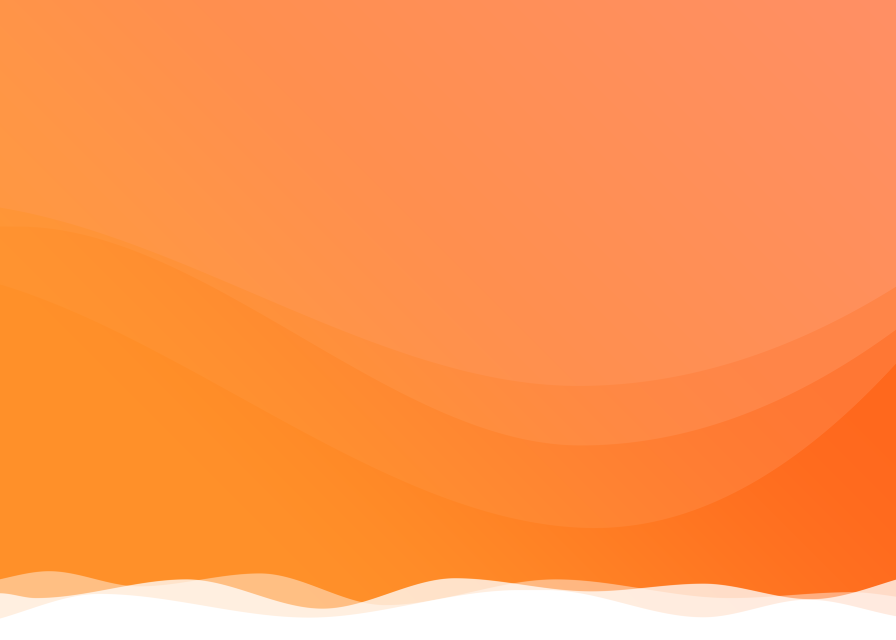
Give the GLSL for this background, as a WebGL 2 fragment shader.

```glsl
#version 300 es
precision highp float;

uniform vec2 u_resolution;
out vec4 outColor;

// Antialiased coverage of everything below a height
float below(float height, float y) {
    float soft = 0.7 / u_resolution.y;
    return smoothstep(-soft, soft, height - y);
}

// Smooth descent to a floor, then a parabolic climb
float valley(float x, float start, float bottom, float level, float drop, float climb) {
    float rise = max(x - bottom, 0.0);
    return level + drop * (1.0 - smoothstep(start, bottom, x)) + climb * rise * rise;
}

// Foam crests: each term eases from one extremum to the next
float backFoam(float x) {
    return 0.087 + 0.0205 * smoothstep(-0.04, 0.055, x)
        - 0.0237 * smoothstep(0.055, 0.155, x)
        + 0.0202 * smoothstep(0.155, 0.29, x)
        - 0.0495 * smoothstep(0.29, 0.43, x)
        + 0.0402 * smoothstep(0.43, 0.62, x)
        - 0.0292 * smoothstep(0.62, 0.815, x)
        + 0.0092 * smoothstep(0.815, 0.95, x)
        - 0.012 * smoothstep(0.95, 1.04, x);
}

float middleFoam(float x) {
    return 0.073 - 0.0075 * smoothstep(0.0, 0.04, x)
        + 0.0292 * smoothstep(0.04, 0.208, x)
        - 0.0457 * smoothstep(0.208, 0.36, x)
        + 0.0475 * smoothstep(0.36, 0.508, x)
        - 0.0205 * smoothstep(0.508, 0.66, x)
        + 0.012 * smoothstep(0.66, 0.785, x)
        - 0.0243 * smoothstep(0.785, 0.905, x)
        + 0.046 * smoothstep(0.905, 1.06, x);
}

float frontFoam(float x) {
    return 0.022 + 0.05 * smoothstep(-0.05, 0.111, x)
        - 0.037 * smoothstep(0.111, 0.345, x)
        + 0.043 * smoothstep(0.345, 0.58, x)
        - 0.0425 * smoothstep(0.61, 0.785, x)
        + 0.0275 * smoothstep(0.785, 0.902, x)
        - 0.03 * smoothstep(0.902, 1.03, x);
}

void main() {
    vec2 uv = gl_FragCoord.xy / u_resolution;
    float diagonal = uv.x * 1.4 + uv.y;

    // Sky: amber to coral along the diagonal
    vec3 color = vec3(1.0,
        mix(0.592, 0.561, smoothstep(0.7, 1.4, diagonal)),
        mix(0.26, 0.395, clamp((diagonal - 0.7) / 1.7, 0.0, 1.0)));

    // Hills: one orange gradient, veiled more thinly on each nearer layer
    float warmth = smoothstep(0.5, 1.75, diagonal);
    vec3 hill = mix(vec3(1.0, 0.565, 0.161), vec3(1.0, 0.408, 0.115), warmth);
    float veil = mix(0.03, 0.1, warmth);
    vec3 nearVeil = mix(hill, vec3(1.0), veil);
    vec3 farVeil = mix(nearVeil, vec3(1.0), veil);
    color = mix(color, farVeil, below(valley(uv.x, -0.078, 0.645, 0.397, 0.288, 1.23), uv.y));
    color = mix(color, nearVeil, below(valley(uv.x, 0.02, 0.648, 0.304, 0.342, 1.46), uv.y));
    color = mix(color, hill, below(valley(uv.x, -0.13, 0.664, 0.175, 0.41, 2.275), uv.y));

    // Foam: translucent to solid white
    color = mix(color, vec3(1.0), 0.42 * below(backFoam(uv.x), uv.y));
    color = mix(color, vec3(1.0), 0.75 * below(middleFoam(uv.x), uv.y));
    color = mix(color, vec3(1.0), below(frontFoam(uv.x), uv.y));

    outColor = vec4(color, 1.0);
}
```
